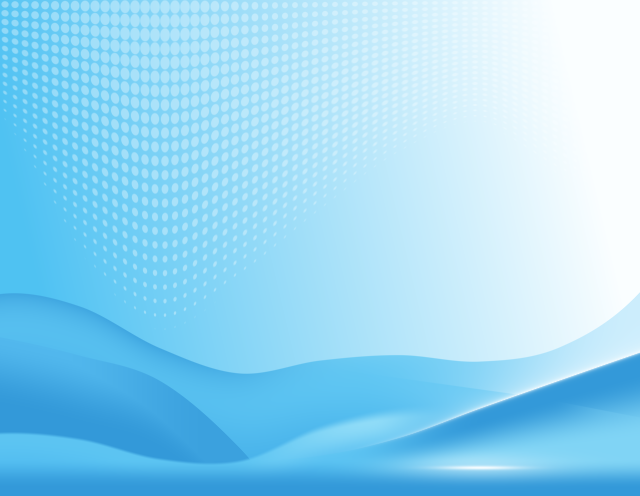
Write a Shadertoy shader that draws this background.

```glsl
// Pale blue backdrop: a diagonal sky gradient, a warped halftone of dots,
// and overlapping waves shaded by depth below smooth spline crests.
// A glowing ridge and a small flat flare light the lower right.

const vec3 WHITE = vec3(0.98, 0.995, 1.0);
const vec3 PALE = vec3(0.80, 0.93, 0.99);
const vec3 LIGHT = vec3(0.50, 0.83, 0.96);
const vec3 CYAN = vec3(0.36, 0.77, 0.95);
const vec3 AZURE = vec3(0.26, 0.68, 0.91);
const vec3 DEEP = vec3(0.20, 0.60, 0.85);

// Catmull-Rom spline: nine even knots over x = 0..1, plus one beyond each end.
float spline(float k[11], float x) {
    float s = clamp(x, 0.0, 0.9999) * 8.0;
    int i = int(s);
    float t = s - float(i);
    float a = k[i], b = k[i + 1], c = k[i + 2], d = k[i + 3];
    return b + 0.5 * t * (c - a + t * (2.0 * a - 5.0 * b + 4.0 * c - d
         + t * (3.0 * (b - c) + d - a)));
}

float below(float depth, float blur) {
    return smoothstep(-blur, blur, depth);
}

float spot(vec2 p, vec2 centre, vec2 size) {
    vec2 q = (p - centre) / size;
    return exp(-dot(q, q));
}

vec3 sky(vec2 p) {
    float t = clamp(1.1 * p.x + 0.2 * p.y - 0.15, 0.0, 1.0);
    return mix(vec3(0.31, 0.76, 0.95), WHITE, t);
}

// Opacity of the dots; rows fan out from the top and shrink to a curved rim.
float halftone(vec2 p) {
    float fan = spline(float[11](0.25, 0.40, 0.55, 0.65, 0.56, 0.43,
                                 0.31, 0.25, 0.33, 0.41, 0.45), p.x);
    float rim = spline(float[11](0.05, 0.23, 0.51, 0.67, 0.57, 0.43,
                                 0.31, 0.25, 0.36, 0.41, 0.43), p.x);
    float drop = 1.0 - p.y;
    vec2 cell = vec2(p.x * 64.0, drop / fan * 23.0);
    vec2 w = fwidth(cell);
    float aa = max(w.x, w.y) * 0.7;
    float radius = 0.48 * sqrt(clamp(1.15 * (1.0 - drop / rim), 0.0, 1.0));
    radius *= mix(0.75, 1.0, smoothstep(0.0, 0.2, p.x));
    radius *= 1.0 - 0.4 * smoothstep(0.28, 0.45, p.x) * smoothstep(0.75, 1.0, p.y);
    float d = length(fract(cell) - 0.5) - radius;
    float dots = 1.0 - smoothstep(-aa, aa, d);
    return 0.36 * dots * smoothstep(0.0, 0.12, radius);
}

// Large wave behind the others, with a shaded crest on the left.
vec3 backWave(float x, float depth) {
    vec3 c = mix(CYAN, PALE, smoothstep(0.55, 1.0, x));
    float shade = smoothstep(0.04, 0.2, depth) * (1.0 - smoothstep(0.6, 0.9, x));
    c = mix(c, AZURE, 0.8 * shade);
    float crest = exp(-max(depth, 0.0) * 28.0);
    c = mix(c, DEEP, 0.7 * crest * (1.0 - smoothstep(0.2, 0.62, x)));
    return mix(c, LIGHT, 0.5 * crest * spot(vec2(x, 0.0), vec2(0.6, 0.0), vec2(0.15)));
}

// Dark hill on the left.
vec3 hill(float x, float depth) {
    float shade = max(smoothstep(0.0, 0.14, depth), 0.75 * smoothstep(0.08, 0.34, x));
    return mix(vec3(0.32, 0.72, 0.93), DEEP, shade);
}

// Low front wave, palest on its hump.
vec3 frontWave(float x, float depth) {
    vec3 c = mix(CYAN, vec3(0.56, 0.86, 0.97), smoothstep(0.35, 0.58, x));
    return mix(c, vec3(0.31, 0.73, 0.94), smoothstep(0.01, 0.09, depth));
}

// Slope under the bright ridge: dark on top, then light.
vec3 ridgeSlope(float x, float q) {
    vec3 c = mix(DEEP, LIGHT, smoothstep(0.15, 0.58, q));
    return mix(CYAN, c, smoothstep(0.52, 0.76, x));
}

void mainImage(out vec4 fragColor, in vec2 fragCoord) {
    vec2 p = fragCoord / iResolution.xy;
    float px = 0.8 / iResolution.y;
    vec3 col = mix(sky(p), WHITE, halftone(p));

    // Depth of this point below each crest
    float back = spline(float[11](0.342, 0.407, 0.382, 0.298, 0.247, 0.273,
                                  0.284, 0.271, 0.300, 0.411, 0.646), p.x) - p.y;
    float mound = spline(float[11](0.345, 0.320, 0.283, 0.232, 0.096, -0.1,
                                   -0.2, -0.2, -0.2, -0.2, -0.2), p.x) - p.y;
    float front = spline(float[11](0.10, 0.126, 0.114, 0.074, 0.070, 0.135,
                                   0.168, 0.170, 0.150, 0.10, 0.05), p.x) - p.y;
    float ridgeY = spline(float[11](0.06, 0.06, 0.06, 0.06, 0.069, 0.081,
                                    0.118, 0.177, 0.234, 0.290, 0.345), p.x);
    float ridge = ridgeY - p.y;

    // Waves from back to front
    col = mix(col, backWave(p.x, back), below(back, px));
    float fold = 0.26 - 0.18 * (p.x - 0.5) - p.y;
    float foldMask = below(fold, px) * smoothstep(0.45, 0.75, p.x);
    col = mix(col, CYAN, 0.5 * foldMask * exp(-max(fold, 0.0) * 8.0));
    col = mix(col, hill(p.x, mound), below(mound, px));
    float soft = mix(0.004, 0.014, smoothstep(0.35, 0.65, p.x));
    float frontFade = 1.0 - smoothstep(0.58, 0.72, p.x);
    col = mix(col, frontWave(p.x, front), below(front, soft) * frontFade);
    float ridgeMask = below(ridge, px) * smoothstep(0.4, 0.6, p.x);
    col = mix(col, ridgeSlope(p.x, ridge / ridgeY), ridgeMask);
    float crease = 0.187 - 0.25 * (p.x - 0.885) - p.y;
    col = mix(col, LIGHT, 0.25 * below(crease, px) * exp(-max(crease, 0.0) * 25.0)
        * smoothstep(0.86, 0.95, p.x));
    col = mix(col, DEEP, 1.0 - smoothstep(0.015, 0.075, p.y));

    // Ridge light and flare
    float line = exp(-abs(ridge) * 320.0) * smoothstep(0.5, 0.85, p.x);
    float halo = 0.4 * exp(-abs(ridge) * 55.0) * (1.0 - below(ridge, px));
    col = mix(col, WHITE, 0.9 * line);
    col = mix(col, WHITE, halo * smoothstep(0.55, 0.8, p.x));
    col = mix(col, WHITE, 0.35 * spot(p, vec2(0.75, 0.06), vec2(0.12, 0.025)));
    col = mix(col, WHITE, 0.95 * spot(p, vec2(0.75, 0.057), vec2(0.06, 0.004)));
    fragColor = vec4(col, 1.0);
}
```
